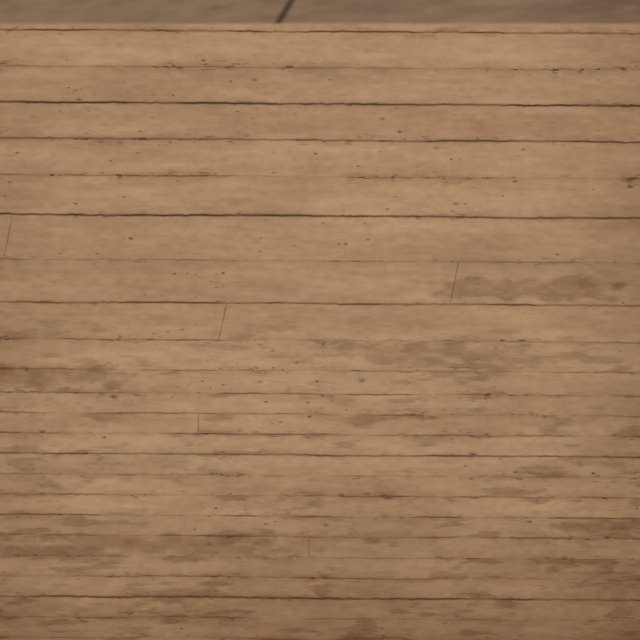
Write a three.js fragment shader that draws this texture.

```glsl
// Worn horizontal wooden planks that narrow toward the bottom, under a blurred brown strip.
// A loop stacks the planks from a width formula and draws faint, broken seams; stretched
// noise gives grain and mottled stains, hashed cells give specks, and a vignette closes it.
varying vec2 vUv;

const vec3 DARK_WOOD = vec3(0.455, 0.33, 0.232);
const vec3 LIGHT_WOOD = vec3(0.70, 0.56, 0.425);
const vec3 SEAM = vec3(0.27, 0.195, 0.14);
const vec3 STRIP = vec3(0.50, 0.405, 0.32);
const float STRIP_HEIGHT = 0.0365;
const float FIRST_SEAM = 0.0495;

float hash(vec2 p) {
  vec3 q = fract(vec3(p.xyx) * 0.1031);
  q += dot(q, q.yzx + 33.33);
  return fract((q.x + q.y) * q.z);
}

float noise(vec2 p) {
  vec2 i = floor(p), f = fract(p);
  f = f * f * (3.0 - 2.0 * f);
  float a = mix(hash(i), hash(i + vec2(1.0, 0.0)), f.x);
  float b = mix(hash(i + vec2(0.0, 1.0)), hash(i + vec2(1.0)), f.x);
  return mix(a, b, f.y);
}

float fbm(vec2 p) {
  float sum = 0.0, gain = 0.53;
  for (int i = 0; i < 4; i++) {
    sum += gain * noise(p);
    p = p * 2.03 + 17.3;
    gain *= 0.5;
  }
  return sum;
}

// Line with a soft bell profile
float softLine(float dist, float width) {
  float d = dist / width;
  return exp(-d * d);
}

float plankWidth(float n) {
  float bulge = n - 5.3;
  return 0.0319 + 0.0247 * (1.0 - smoothstep(6.5, 10.0, n)) + 0.0143 * exp(-bulge * bulge / 1.5);
}

// 1 for the deepest seams, less for middling ones, 0 for the rest
float deepSeam(float n) {
  if (n == 2.0 || n == 5.0) return 1.0;
  return (n == 0.0 || n == 3.0 || n == 7.0 || n == 13.0 || n == 20.0) ? 0.6 : 0.0;
}

// Ragged, mottled, elongated patch
float stain(vec2 p, vec2 center, vec2 size) {
  vec2 q = (p - center) / size;
  float ragged = fbm(p * vec2(34.0, 85.0)) - 0.5;
  return (1.0 - smoothstep(0.2, 1.3, length(q * q) + ragged * 2.2)) * (0.85 - 1.1 * ragged);
}

// Irregular specks, one per hashed cell, gathered where the cluster noise is high
float specks(vec2 p, float cells, float share, float radius) {
  vec2 id = floor(p * cells);
  vec2 center = 0.3 + 0.4 * vec2(hash(id + 3.7), hash(id + 9.1));
  float r = radius * (0.4 + hash(id + 21.0));
  float d = length((fract(p * cells) - center) * vec2(0.55, 1.0)) / cells;
  float cluster = smoothstep(0.4, 0.75, noise(id / cells * vec2(6.0, 11.0)));
  float present = step(hash(id), share * cluster);
  float level = hash(id + 31.0);
  return present * level * level * softLine(d + 0.0009 * noise(p * 420.0), r);
}

void main() {
  vec2 p = vec2(vUv.x, 1.0 - vUv.y);
  float wobble = 0.0022 * (noise(vec2(p.x * 11.0, p.y * 9.0)) - 0.5);
  float ragged = 0.0022 * (fbm(vec2(p.x * 90.0, p.y * 60.0)) - 0.5);
  float depth = p.y - 0.0065 * (p.x - 0.5) + wobble + ragged;

  // Stack of planks and their seams
  float edge = FIRST_SEAM, top = STRIP_HEIGHT, row = -1.0, seam = 0.0, shade = 0.0;
  for (int i = 0; i < 23; i++) {
    float n = float(i), deep = deepSeam(n), off = depth - edge;
    float broken = smoothstep(0.36, 0.72, fbm(vec2(p.x * 16.0, n * 7.3)));
    float faint = (0.05 + 0.5 * broken) * (0.4 + 0.6 * hash(vec2(n, 4.0)));
    float strength = mix(faint, 0.55 + 0.35 * broken, deep);
    seam = max(seam, strength * softLine(off, mix(0.0013, 0.0018, deep)));
    shade = max(shade, exp(-abs(off) * 190.0) * (0.35 + 0.65 * hash(vec2(n, 8.0))));
    if (off > 0.0) { row = n; top = edge; }
    edge += plankWidth(n);
  }

  // Slanted end joints on some planks
  float across = (depth - top) / plankWidth(row);
  float k = row - 5.0;
  float jointX = fract(0.013 + 0.7265 * k - 0.0295 * k * k) - 0.013 * (across - 0.5) * step(row, 7.5);
  float hasJoint = (row > 4.5 && (row < 7.5 || mod(row, 6.0) == 5.0)) ? 1.0 : 0.0;
  float jointWear = 0.1 + 0.25 * noise(p * 90.0);
  seam = max(seam, jointWear * hasJoint * softLine(p.x - jointX, 0.0013));

  // Grain and tone, shifted a little on each plank
  vec2 g = vec2(p.x + hash(vec2(row, 2.0)) * 7.0, depth);
  float tone = 0.82 + 0.06 * (hash(vec2(row, 6.0)) - 0.5);
  tone += 0.48 * (fbm(p * vec2(5.0, 26.0)) - 0.5);
  tone += 0.24 * (fbm(g * vec2(18.0, 150.0)) - 0.5);
  tone += 0.27 * (fbm(p * vec2(80.0, 125.0)) - 0.5);
  float patchy = 0.3 + 1.4 * smoothstep(0.25, 0.75, noise(p * vec2(14.0, 30.0)));
  tone -= 0.24 * shade * patchy;

  // Small dark dashes, mostly beside the seams
  float dashes = smoothstep(0.62, 0.76, fbm(p * vec2(75.0, 230.0) + 9.0));
  tone -= 0.45 * dashes * (0.12 + shade * patchy);

  // Stains: short scattered smears below the middle and a few broad patches
  float smears = smoothstep(0.57, 0.74, fbm(g * vec2(17.0, 72.0) + 40.0));
  float worn = smears * mix(0.1, 0.75, smoothstep(0.42, 0.6, p.y));
  worn = max(worn, stain(p, vec2(0.66, 0.551), vec2(0.17, 0.019)));
  worn = max(worn, stain(p, vec2(0.07, 0.588), vec2(0.13, 0.019)));
  worn = max(worn, stain(p, vec2(0.84, 0.450), vec2(0.15, 0.018)));
  worn = max(worn, stain(p, vec2(0.20, 0.853), vec2(0.27, 0.019)));
  worn = max(worn, stain(p, vec2(0.93, 0.823), vec2(0.10, 0.013)));
  tone -= 0.37 * worn;

  // Vignette
  tone -= 0.36 * smoothstep(0.70, 1.05, p.y) + 0.26 * smoothstep(0.82, 1.04, p.x);
  tone -= 0.12 * (1.0 - smoothstep(0.0, 0.12, p.x));

  vec3 color = mix(DARK_WOOD, LIGHT_WOOD, clamp(tone, -0.15, 1.12));
  float pits = max(specks(p, 36.0, 0.14, 0.0022), specks(p + 5.0, 90.0, 0.16, 0.0015));
  color = mix(color, SEAM, max(seam, 0.85 * pits));

  // Blurred strip along the top with one slanted gap
  float blur = fbm(vec2(p.x * 26.0 + p.y * 30.0, p.y * 70.0)) - 0.5;
  vec3 strip = STRIP * (1.0 + 0.25 * blur - 0.1 * smoothstep(0.75, 1.0, p.x));
  strip *= 1.0 - 0.42 * softLine(p.x - 0.456 + 0.6 * p.y, 0.006);
  color = mix(strip, color, smoothstep(STRIP_HEIGHT - 0.004, STRIP_HEIGHT + 0.004, p.y));

  gl_FragColor = vec4(color, 1.0);
}
```
